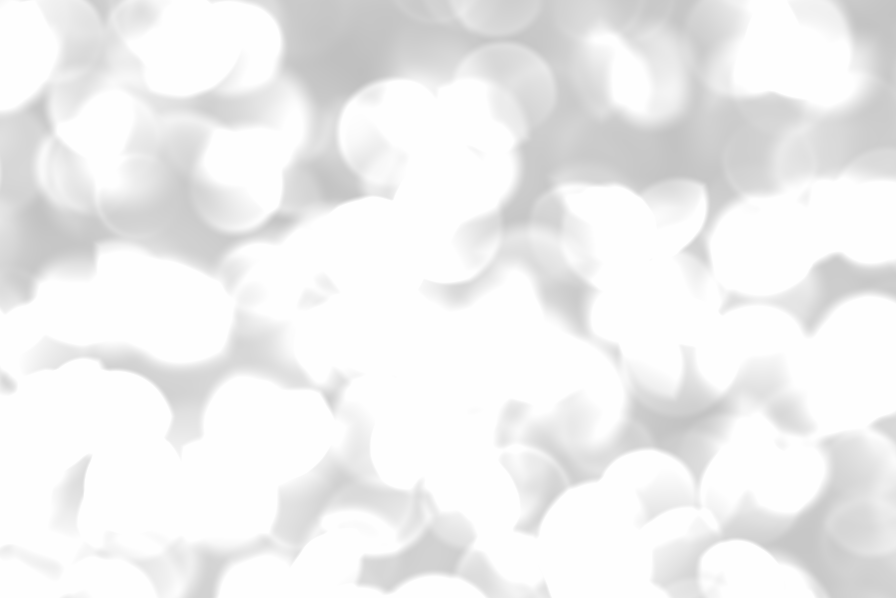
Give the GLSL for this background, as a WebGL 1 fragment shader.

```glsl
precision highp float;
// Soft white bokeh: overlapping, partly clipped light discs on pale grey.
uniform vec2 u_resolution;

#define BASE_GREY 0.755     // tone between the discs
#define HAZE 0.035          // lift of that tone where light gathers
#define VEIL 0.05           // cloudy variation of that tone
#define CELL 0.17           // disc spacing, in canvas heights
#define RADIUS 0.092        // mean disc radius
#define FAINT 0.035         // light of the dimmest disc
#define GAIN 0.31           // extra light of the brightest disc
#define RIM 0.05            // brighter line along the lit edge
#define SOFT_MIN 0.010      // edge blur
#define SOFT_MAX 0.042
#define CLUSTER 0.8         // how strongly bright discs gather
#define LAYERS 4

vec3 hash3(vec2 p) {
  vec3 q = fract(vec3(p.xyx) * vec3(0.1031, 0.1030, 0.0973));
  q += dot(q, q.yxz + 33.33);
  return fract((q.xxy + q.yzz) * q.zyx);
}

float gradientDot(vec2 cell, vec2 offset) {
  float angle = 6.2832 * hash3(cell + 71.0).x;
  return dot(vec2(cos(angle), sin(angle)), offset);
}

float gradientNoise(vec2 p) {
  vec2 i = floor(p), f = fract(p);
  vec2 u = f * f * f * (f * (f * 6.0 - 15.0) + 10.0);
  vec2 e = vec2(1.0, 0.0);
  float low = mix(gradientDot(i, f), gradientDot(i + e, f - e), u.x);
  float high = mix(gradientDot(i + e.yx, f - e.yx),
                   gradientDot(i + e.xx, f - e.xx), u.x);
  return mix(low, high, u.y);
}

// Large-scale brightness: darker at the top, a broad glow at lower left.
float lightDensity(vec2 p) {
  vec2 glow = p - vec2(0.32, 0.25);
  float density = 1.1 - 0.6 * smoothstep(0.5, 1.0, p.y);
  density += 0.9 * exp(-9.0 * dot(glow, glow));
  density += CLUSTER * gradientNoise(p * 3.2 + 5.3);
  return max(density, 0.2);
}

// One disc, cut by a second circle and shaded along a random axis.
float discLight(vec2 d, vec3 look, vec3 form) {
  float radius = RADIUS * mix(0.8, 1.15, form.x);
  float soft = mix(SOFT_MIN, SOFT_MAX, form.y * form.y);
  float angle = 6.2832 * look.x;
  vec2 axis = vec2(cos(angle), sin(angle));
  float cut = radius * look.y * look.y;
  float edge = max(length(d), length(d + axis * cut)) - radius;
  float body = 1.0 - smoothstep(-soft, soft * 0.5, edge);
  float lit = smoothstep(-radius, radius, dot(d, axis));
  float rim = exp(-pow((edge + soft) / (0.6 * soft), 2.0)) * lit;
  float strength = FAINT + GAIN * look.z * look.z;
  return body * (strength * mix(0.2, 1.0, lit) + RIM * rim * form.z);
}

// Sum of the discs of one jittered grid.
float discLayer(vec2 p, float seed) {
  vec2 grid = p / CELL + seed * vec2(0.37, 0.61);
  vec2 home = floor(grid);
  float light = 0.0;
  for (int y = -1; y <= 1; y++) {
    for (int x = -1; x <= 1; x++) {
      vec2 cell = home + vec2(float(x), float(y));
      vec2 key = cell + seed * 37.0;
      vec3 place = hash3(key + 11.0);
      vec2 d = (grid - cell - place.xy) * CELL;
      light += discLight(d, hash3(key + 143.0), hash3(key + 277.0))
             * lightDensity(p - d);
    }
  }
  return light;
}

void main() {
  vec2 p = gl_FragCoord.xy / u_resolution.y;
  float tone = BASE_GREY + HAZE * lightDensity(p)
             + VEIL * gradientNoise(p * 5.0)
             + 0.5 * VEIL * gradientNoise(p * 11.0 + 3.7);
  for (int i = 0; i < LAYERS; i++) {
    tone += discLayer(p, float(i) + 1.0);
  }
  gl_FragColor = vec4(vec3(min(tone, 0.995)), 1.0);
}
```
